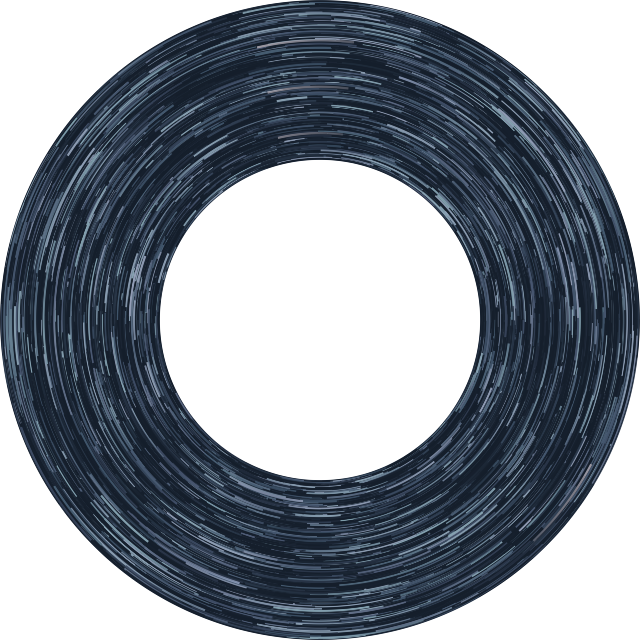
Write a three.js fragment shader that draws this background.

```glsl
// A ring of long-exposure star trails on white: layered concentric arcs of
// random length, width and brightness, laid over deep blue in polar space.
// Gradient noise varies the glow, and a few longer bright arcs sit on top.
varying vec2 vUv;

const float TAU = 6.28319;
const float SOFT = 0.0009;

float hash(vec2 p) {
  vec3 q = fract(vec3(p.xyx) * 0.1031);
  q += dot(q, q.yzx + 33.33);
  return fract((q.x + q.y) * q.z);
}

float gradientDot(vec2 cell, vec2 offset) {
  float a = TAU * hash(cell + 71.0);
  return dot(vec2(cos(a), sin(a)), offset);
}

float gradientNoise(vec2 p) {
  vec2 i = floor(p), f = fract(p);
  vec2 u = f * f * f * (f * (f * 6.0 - 15.0) + 10.0);
  vec2 e = vec2(1.0, 0.0);
  return mix(
    mix(gradientDot(i, f), gradientDot(i + e, f - e), u.x),
    mix(gradientDot(i + e.yx, f - e.yx), gradientDot(i + 1.0, f - 1.0), u.x), u.y);
}

// Coverage of a band of given half size, with soft edges.
float band(float d, float halfSize) {
  return 1.0 - smoothstep(halfSize - SOFT, halfSize + SOFT, abs(d));
}

// Deep navy through slate to pale blue-grey.
vec3 trailColor(float v, float tint) {
  vec3 c = mix(vec3(0.08, 0.118, 0.168), vec3(0.25, 0.32, 0.405), smoothstep(0.0, 0.4, v));
  c = mix(c, vec3(0.55, 0.64, 0.69), smoothstep(0.3, 1.0, v));
  return c + v * mix(vec3(-0.03, 0.01, 0.01), vec3(0.03, -0.02, 0.03), tint);
}

// A single bright arc centred on an angle in degrees, fading at its tail.
float brightArc(float r, float angle, float radius, float middle, float spread) {
  float turn = fract((angle - radians(middle)) / TAU + 0.5) - 0.5;
  float along = turn * TAU / radians(spread);
  return band(r - radius, 0.0017) * band(turn * TAU * r, radians(spread) * r)
    * (0.72 + 0.28 * along);
}

void main() {
  vec2 p = vUv - 0.5;
  float r = length(p);
  float angle = atan(p.y, p.x);

  // Broad glow: soft patches and faint concentric bands.
  float glow = 1.0 + 0.55 * gradientNoise(p * 7.0 + 3.0)
    + 0.6 * gradientNoise(vec2(r * 42.0, 4.0));
  vec3 color = vec3(0.085, 0.125, 0.178);

  // Star trails: each layer has its own ring spacing, each ring its own cells.
  for (int i = 0; i < 7; i++) {
    float layer = float(i);
    float spacing = 0.0042 + 0.00037 * layer;
    float row = r / spacing + 0.37 * layer;
    float ring = floor(row);
    vec2 seed = vec2(ring, layer * 19.0 + 5.0);

    float count = floor(10.0 + 14.0 * hash(seed));
    float x = fract(angle / TAU + hash(seed + 41.0)) * count;
    vec2 id = seed + vec2(floor(x) * 13.0, floor(x) * 7.0 + 200.0);

    float span = mix(0.35, 0.96, hash(id));
    float middle = mix(span * 0.5, 1.0 - span * 0.5, hash(id + 17.0));
    float arcScale = TAU * r / count;
    float halfWidth = mix(0.0008, 0.0017, hash(id + 29.0));
    float across = (fract(row) - 0.5) * spacing;

    float cover = band(across, halfWidth)
      * band((fract(x) - middle) * arcScale, span * 0.5 * arcScale);
    float value = pow(hash(id + 53.0), 3.4) * glow;
    color = mix(color, trailColor(clamp(value, 0.0, 1.0), hash(id + 83.0)), cover * 0.95);
  }

  // Three stacked warm arcs near the top.
  for (int i = 0; i < 3; i++) {
    float step = float(i);
    float arc = brightArc(r, angle, 0.292 + 0.0725 * step, 93.0, 10.0);
    color = mix(color, vec3(0.68, 0.66, 0.7), arc * (0.65 + 0.12 * step));
  }

  // Cool arcs on the right and lower left, a warm one at lower right.
  float cool = brightArc(r, angle, 0.399, 63.0, 9.0);
  cool = max(cool, brightArc(r, angle, 0.3875, 8.0, 9.0));
  cool = max(cool, brightArc(r, angle, 0.43, -117.0, 10.0));
  color = mix(color, vec3(0.57, 0.63, 0.75), cool * 0.85);
  float warm = brightArc(r, angle, 0.48, -37.0, 9.0);
  color = mix(color, vec3(0.66, 0.64, 0.68), warm * 0.85);

  // Dark rims, then the white disc inside and white field outside.
  float rim = max(band(r - 0.25, 0.0015), band(r - 0.5, 0.0015));
  color = mix(color, vec3(0.07, 0.11, 0.17), rim * 0.6);
  color = mix(vec3(1.0), color, band(r - 0.375, 0.1248));
  gl_FragColor = vec4(color, 1.0);
}
```
